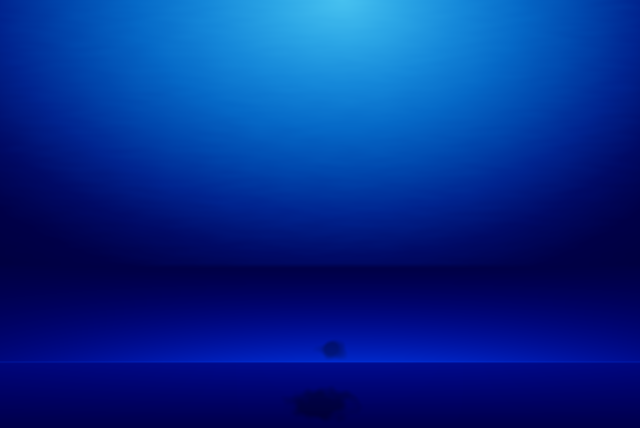
Give the GLSL for this background, as a Shadertoy shader.

```glsl
// An empty blue studio: a wall lit from above, a floor and a front panel.
// The wall is a colour ramp over an elliptical distance from the lamp;
// floor and panel are soft falloffs, with gradient noise as faint grain.

#define ASPECT 1.5
#define HORIZON 0.379
#define LIP 0.154
#define LAMP vec2(0.803, 1.0)
#define LAMP_STRETCH_LEFT 1.61
#define LAMP_STRETCH_RIGHT 1.40
#define FLOOR_CENTER 0.82
#define FLOOR_SPREAD 0.90
#define GRAIN 0.012
#define SMUDGE 0.35

vec2 hashGradient(vec2 cell) {
    vec2 h = vec2(dot(cell, vec2(127.1, 311.7)), dot(cell, vec2(269.5, 183.3)));
    return 2.0 * fract(sin(h) * 43758.5) - 1.0;
}

float gradientNoise(vec2 p) {
    vec2 i = floor(p), f = fract(p);
    vec2 u = f * f * f * (f * (f * 6.0 - 15.0) + 10.0);
    vec2 e = vec2(0.0, 1.0);
    float low = mix(dot(hashGradient(i), f),
                    dot(hashGradient(i + e.yx), f - e.yx), u.x);
    float high = mix(dot(hashGradient(i + e.xy), f - e.xy),
                     dot(hashGradient(i + e.yy), f - e.yy), u.x);
    return mix(low, high, u.y);
}

// Colours of the lamp light, one stop per tenth of the canvas height
vec3 lampRamp(float d) {
    vec3 stops[9] = vec3[9](
        vec3(0.28, 0.76, 0.94), vec3(0.17, 0.65, 0.90), vec3(0.08, 0.53, 0.85),
        vec3(0.02, 0.41, 0.78), vec3(0.00, 0.28, 0.68), vec3(0.00, 0.14, 0.56),
        vec3(0.00, 0.04, 0.40), vec3(0.00, 0.00, 0.28), vec3(0.00, 0.00, 0.25));
    float s = clamp(d * 10.0, 0.0, 7.999);
    int k = int(s);
    return mix(stops[k], stops[k + 1], s - float(k));
}

vec3 wallColor(vec2 p) {
    vec2 q = p - LAMP;
    q.x /= q.x < 0.0 ? LAMP_STRETCH_LEFT : LAMP_STRETCH_RIGHT;
    float streaks = gradientNoise(p * vec2(14.0, 75.0));
    return lampRamp(length(q) + GRAIN * streaks);
}

// Light across the floor, brightest near the middle of its front edge
float spread(float x) {
    float s = (x - FLOOR_CENTER) / FLOOR_SPREAD;
    return exp(-s * s);
}

vec3 floorColor(vec2 p) {
    float t = clamp((HORIZON - p.y) / (HORIZON - LIP), 0.0, 1.0);
    float glow = pow(t, 1.3) * spread(p.x);
    return vec3(0.0, 0.16 * glow * glow, 0.27 + 0.52 * glow);
}

vec3 panelColor(vec2 p) {
    float t = clamp(p.y / LIP, 0.0, 1.0);
    float glow = t * mix(0.5, 1.0, spread(p.x));
    return vec3(0.0, 0.045 * glow * glow, 0.29 + 0.27 * glow);
}

// Soft ragged dark patch
float smudge(vec2 p, vec2 center, vec2 size) {
    float d = length((p - center) / size) + 0.6 * gradientNoise(p * 35.0);
    return 1.0 - smoothstep(0.4, 1.1, d);
}

void mainImage(out vec4 fragColor, in vec2 fragCoord) {
    vec2 p = fragCoord / iResolution.xy * vec2(ASPECT, 1.0);
    float pixel = 1.0 / iResolution.y;

    // Wall, floor and front panel
    float aboveHorizon = smoothstep(-0.008, 0.008, p.y - HORIZON);
    float aboveLip = smoothstep(-pixel, pixel, p.y - LIP);
    vec3 color = mix(floorColor(p), wallColor(p), aboveHorizon);
    color = mix(panelColor(p), color, aboveLip);

    // Thin shine along the lip
    float shine = 1.0 - smoothstep(0.0, 0.004, abs(p.y - LIP));
    color += shine * vec3(0.0, 0.04, 0.08);

    // Worn patches on the floor and panel
    float wear = smudge(p, vec2(0.78, 0.183), vec2(0.036, 0.026))
               + smudge(p, vec2(0.755, 0.055), vec2(0.085, 0.045));
    color *= 1.0 - SMUDGE * wear;

    fragColor = vec4(clamp(color, 0.0, 1.0), 1.0);
}
```
